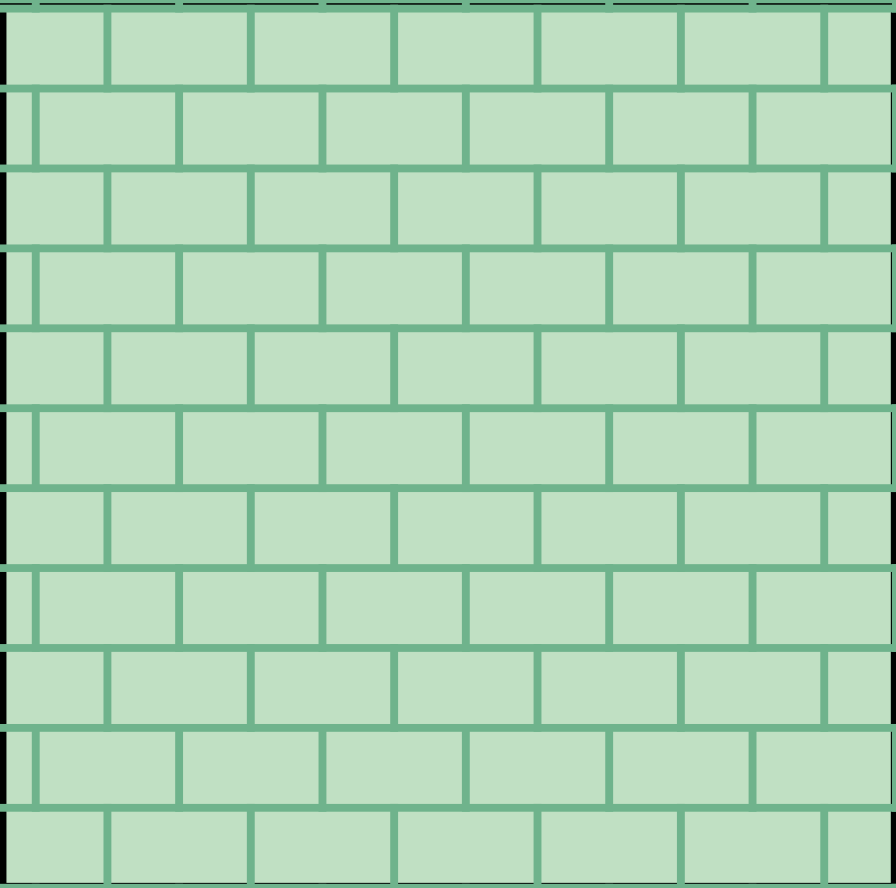
A Shadertoy shader for this pattern:

```glsl
// Running-bond brick wall: pale green bricks with mid-green mortar on a near-black margin.
// Bed joints repeat down the canvas; head joints repeat across and shift half a brick
// on every other course. All edges are smoothed by pixel coverage.

#define BRICK_PITCH  vec2(0.1600, 0.0900)          // brick plus joint, in canvas units
#define JOINT_ORIGIN vec2(0.0399, 0.0097)          // first head joint, first bed joint
#define JOINT_HALF   vec2(0.0044, 0.0044)          // half the mortar width
#define WALL_MIN     vec2(0.0072, 0.0072)          // brick area, measured from the top left
#define WALL_MAX     vec2(0.9942, 0.9942)
#define TOP_STRIP    0.0036                        // sliver of mortar along the top edge
#define BRICK_COLOR  vec3(0.753, 0.878, 0.765)
#define MORTAR_COLOR vec3(0.435, 0.702, 0.549)
#define MARGIN_COLOR vec3(0.000, 0.008, 0.004)

// Distance to the nearest point of a repeating series.
float repeatDistance(float position, float origin, float period) {
    return abs(mod(position - origin + 0.5 * period, period) - 0.5 * period);
}

// Share of the pixel lying inside an edge at signed distance d.
float coverage(float d, float pixel) {
    return clamp(0.5 - d / pixel, 0.0, 1.0);
}

float wallMask(vec2 p, vec2 pixel) {
    vec2 d = max(WALL_MIN - p, p - WALL_MAX);
    return coverage(d.x, pixel.x) * coverage(d.y, pixel.y);
}

// Upright joints of the even (0) or odd (1) courses, running through both bed joints.
float headJoints(vec2 p, vec2 pixel, float parity) {
    float shift = 0.5 * (1.0 - parity) * BRICK_PITCH.x;
    float across = repeatDistance(p.x, JOINT_ORIGIN.x + shift, BRICK_PITCH.x);
    float courseCenter = JOINT_ORIGIN.y + (parity + 0.5) * BRICK_PITCH.y;
    float down = repeatDistance(p.y, courseCenter, 2.0 * BRICK_PITCH.y);
    float reach = 0.5 * BRICK_PITCH.y + JOINT_HALF.y;
    return coverage(across - JOINT_HALF.x, pixel.x) * coverage(down - reach, pixel.y);
}

float bedJoints(vec2 p, vec2 pixel) {
    float down = repeatDistance(p.y, JOINT_ORIGIN.y, BRICK_PITCH.y);
    return coverage(down - JOINT_HALF.y, pixel.y);
}

void mainImage(out vec4 fragColor, in vec2 fragCoord) {
    vec2 pixel = 1.0 / iResolution.xy;
    vec2 p = fragCoord * pixel;
    p.y = 1.0 - p.y; // courses are counted from the top

    // Brick area over the dark margin
    vec3 color = mix(MARGIN_COLOR, BRICK_COLOR, wallMask(p, pixel));

    // Mortar: bed joints, top sliver, then both sets of head joints
    color = mix(color, MORTAR_COLOR, bedJoints(p, pixel));
    color = mix(color, MORTAR_COLOR, coverage(p.y - TOP_STRIP, pixel.y));
    for (int course = 0; course < 2; course++) {
        color = mix(color, MORTAR_COLOR, headJoints(p, pixel, float(course)));
    }

    fragColor = vec4(color, 1.0);
}
```
